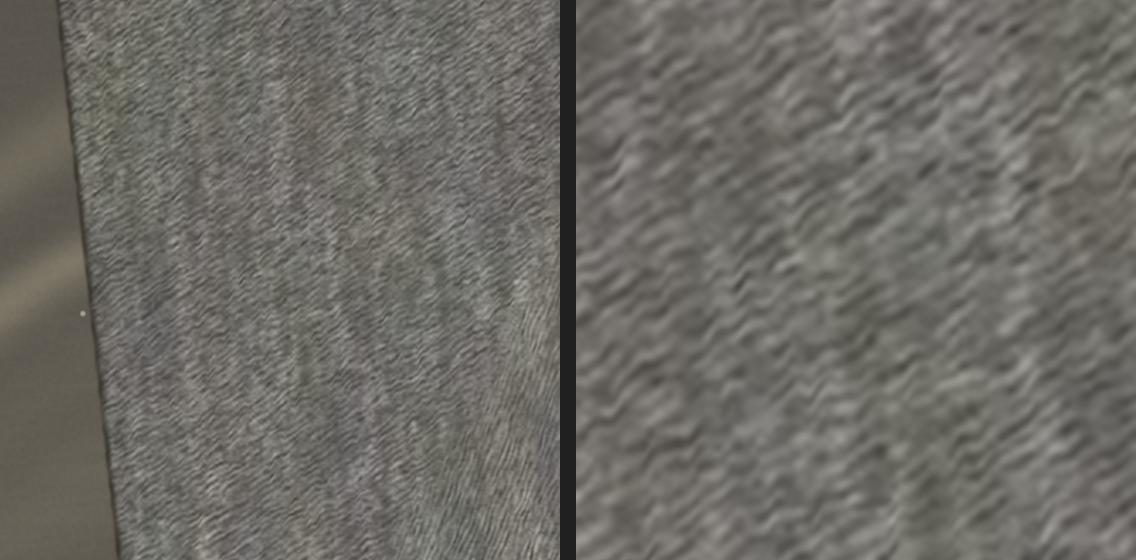
Left: the whole. Right: its middle third, enlarged.
Write a Shadertoy shader that draws this texture.

```glsl
// Grey twill cloth with short slanted stitches and upright slubs, lying beside
// a smooth strip. Stitches are a broken diagonal rib plus stretched noise;
// the strip is a soft vertical gradient with slanted glints.

const vec3 CLOTH_GREY = vec3(0.437, 0.430, 0.408);
const vec3 STRIP_DARK = vec3(0.352, 0.337, 0.305);
const vec3 STRIP_GLINT = vec3(0.505, 0.474, 0.410);
const vec3 SEAM_SHADOW = vec3(0.235, 0.220, 0.190);
const vec3 SPECK_LIGHT = vec3(0.720, 0.700, 0.640);

float hash(vec2 cell) {
    uvec2 q = uvec2(ivec2(cell)) * uvec2(1597334673u, 3812015801u);
    uint n = (q.x ^ q.y) * 1597334673u;
    n = (n ^ (n >> 15)) * 2246822519u;
    return float((n ^ (n >> 13)) & 65535u) / 65535.0;
}

// Smooth value noise, centred on zero
float noise(vec2 p) {
    vec2 cell = floor(p);
    vec2 f = fract(p);
    f = f * f * (3.0 - 2.0 * f);
    float low = mix(hash(cell), hash(cell + vec2(1, 0)), f.x);
    float high = mix(hash(cell + vec2(0, 1)), hash(cell + vec2(1, 1)), f.x);
    return mix(low, high, f.y) - 0.5;
}

vec2 rotate(vec2 p, float angle) {
    float c = cos(angle), s = sin(angle);
    return vec2(c * p.x + s * p.y, c * p.y - s * p.x);
}

// Short stitches along an angle: a rib broken by uneven warp, plus loose fibres
float stitches(vec2 p, float angle, float alongScale, float ribScale) {
    // Each warp column slips a little, which breaks the diagonals
    vec2 slipped = p + vec2(0.0, 0.006 * noise(p * vec2(110.0, 28.0) + 61.0));
    vec2 q = rotate(slipped, angle);
    float wander = 5.0 * noise(q * vec2(30.0, 34.0) + 11.0);
    float rib = sin(6.2832 * ribScale * q.y + wander);
    float ribStrength = 0.55 + 1.1 * noise(q * vec2(alongScale, 70.0) + 71.0);
    float fibre = noise(q * vec2(alongScale, ribScale * 1.7));
    float fuzz = noise(p * vec2(165.0, 185.0) + 37.0);
    return 0.30 * rib * ribStrength + 0.70 * fibre + 0.42 * fuzz;
}

// Uneven yarns that run nearly straight down the cloth
float slubs(vec2 p) {
    vec2 q = rotate(p, 0.04);
    float broad = noise(q * vec2(23.0, 4.5));
    float narrow = noise(q * vec2(52.0, 9.0) + 19.0);
    float thin = noise(q * vec2(95.0, 16.0) + 97.0);
    float weft = noise(q * vec2(4.0, 24.0) + 53.0);
    return 0.5 * broad + 0.65 * narrow + 0.45 * thin + 0.2 * weft;
}

vec3 clothColor(vec2 uv) {
    // The lower right corner is turned, so its stitches stand steeper
    float fold = uv.x - 0.67 - 0.577 * uv.y + 0.05 * noise(uv * 9.0);
    float turned = smoothstep(-0.04, 0.06, fold);
    float weave = mix(stitches(uv, 0.58, 68.0, 88.0),
                      stitches(uv, 1.20, 60.0, 100.0), turned);
    float slub = slubs(uv);
    float light = 0.215 * weave * (1.0 + 0.6 * slub) + 0.095 * slub;
    light += 0.030 * noise(uv * 4.0 + 5.0);
    light += 0.015 * turned - 0.010 * smoothstep(0.6, 1.0, uv.y);

    // Faint green to mauve and warm to cool drifts
    float tint = noise(uv * vec2(14.0, 6.0) + 29.0);
    float warmth = noise(uv * vec2(11.0, 5.0) + 83.0);
    vec3 hueDrift = 0.014 * tint * vec3(0.5, -1.0, 0.8)
                  + 0.020 * warmth * vec3(0.8, 0.3, -1.0);
    return CLOTH_GREY + light + hueDrift;
}

float glint(float position, float center, float width) {
    float d = (position - center) / width;
    return exp(-d * d);
}

vec3 stripColor(vec2 uv) {
    float slant = uv.y - 0.6 * uv.x + 0.025 * noise(uv * vec2(10.0, 6.0));
    float shine = 0.90 * glint(slant, 0.445, 0.052)
                + 0.55 * glint(slant, 0.69, 0.065)
                + 0.35 * glint(slant, 0.03, 0.13)
                + 0.20 * glint(slant, 0.26, 0.09);
    float brushed = noise(rotate(uv, 0.12) * vec2(12.0, 110.0));
    float grain = noise(uv * 190.0);
    vec3 color = mix(STRIP_DARK, STRIP_GLINT, shine);
    return color + 0.010 * brushed + 0.016 * grain;
}

void mainImage(out vec4 fragColor, in vec2 fragCoord) {
    vec2 uv = fragCoord / iResolution.xy;

    // Signed distance from the slanting cloth edge
    float edgeX = mix(0.213, 0.102, uv.y) + 0.002 * noise(vec2(uv.y * 60.0, 3.0));
    float edge = uv.x - edgeX;
    float onCloth = smoothstep(-0.003, 0.004, edge);
    vec3 color = mix(stripColor(uv), clothColor(uv), onCloth);

    // Seam shadow, tight on the strip side and soft on the cloth
    float shadowWidth = edge < 0.0 ? 0.004 : 0.007;
    float shadow = glint(edge, 0.0, shadowWidth);
    shadow *= 0.75 + 0.5 * noise(vec2(uv.y * 60.0, 8.0));
    color = mix(color, SEAM_SHADOW, shadow);
    color -= 0.022 * onCloth * (1.0 - smoothstep(0.0, 0.05, edge));

    // One pale speck of lint by the seam
    float speck = length(uv - vec2(0.148, 0.440));
    color = mix(color, SPECK_LIGHT, 0.8 - 0.8 * smoothstep(0.002, 0.007, speck));

    fragColor = vec4(clamp(color, 0.0, 1.0), 1.0);
}
```
